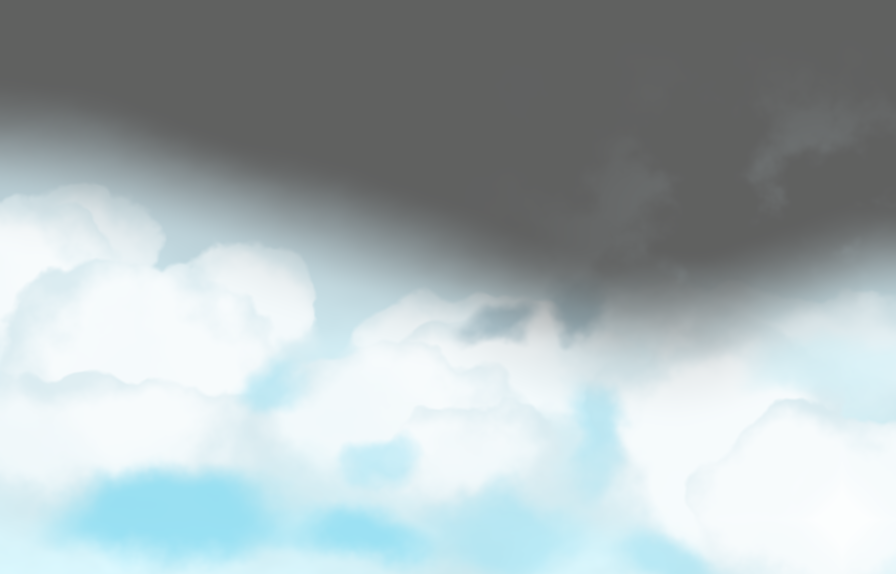
Reproduce this background procedurally as a WebGL 1 fragment shader.

```glsl
precision highp float;
// A storm bank of flat grey lowering over bright cumulus and pale cyan sky.
// Clouds are noise-warped ellipses with crisp crowns and soft bases; blue
// pools open between them, and a curved grey veil is laid over the top.
uniform vec2 u_resolution;

const vec3 SKY_HIGH = vec3(0.77, 0.86, 0.89);
const vec3 SKY_LOW = vec3(0.83, 0.945, 0.97);
const vec3 POOL_BLUE = vec3(0.56, 0.87, 0.95);
const vec3 SLATE_BLUE = vec3(0.58, 0.71, 0.76);
const vec3 CLOUD_SHADE = vec3(0.85, 0.92, 0.94);
const vec3 CLOUD_LIT = vec3(0.97, 0.985, 0.99);
const vec3 STORM_GREY = vec3(0.377, 0.38, 0.378);
const float CROWN_EDGE = 0.006;
const float BASE_EDGE = 0.085;
const float WARP = 0.13;
const float VEIL_HALF = 0.105;
const float HAZE = 0.20;

float hash(vec2 p) {
  return fract(sin(dot(p, vec2(127.1, 311.7))) * 43758.55);
}

float noise(vec2 p) {
  vec2 i = floor(p), f = fract(p);
  f = f * f * (3.0 - 2.0 * f);
  return mix(mix(hash(i), hash(i + vec2(1.0, 0.0)), f.x),
             mix(hash(i + vec2(0.0, 1.0)), hash(i + 1.0), f.x), f.y);
}

float fbm(vec2 p) {
  float sum = 0.0, amp = 0.52;
  for (int i = 0; i < 5; i++) {
    sum += amp * noise(p);
    p = mat2(1.6, 1.2, -1.2, 1.6) * p + 7.3;
    amp *= 0.5;
  }
  return sum;
}

// Lays one billow: hard at its crown, melting away below its centre.
void addCloud(inout vec3 col, vec2 p, vec2 centre, vec2 radius, float grain, float opacity) {
  vec2 q = (p - centre) / radius;
  float depth = (1.0 - length(q)) * min(radius.x, radius.y);
  float soft = mix(CROWN_EDGE, BASE_EDGE, smoothstep(0.1, -0.8, q.y));
  float lit = smoothstep(-0.02, 0.07, depth + (grain - 0.5) * 0.13);
  float cover = smoothstep(-soft, soft, depth) * opacity;
  col = mix(col, mix(CLOUD_SHADE, CLOUD_LIT, lit), cover);
}

// Opens a ragged patch of colour between the clouds.
void addPool(inout vec3 col, vec2 p, vec2 centre, vec2 radius, vec3 tint, float amount) {
  float reach = length((p - centre) / radius);
  col = mix(col, tint, amount * smoothstep(1.15, 0.35, reach));
}

void main() {
  vec2 p = gl_FragCoord.xy / u_resolution.y;
  float u = gl_FragCoord.x / u_resolution.x;
  float grain = fbm(p * 9.0 + 3.0);
  float wisp = fbm(p * vec2(5.0, 8.0) + 21.0);
  vec2 w = p + WARP * (vec2(fbm(p * 8.0), fbm(p * 8.0 + 15.0)) - 0.5);

  // Sky, faintly mottled
  vec3 col = mix(SKY_LOW, SKY_HIGH, smoothstep(0.2, 0.65, p.y));
  col += 0.10 * (wisp - 0.5);

  // Left cumulus stack
  addCloud(col, w, vec2(0.14, 0.53), vec2(0.14, 0.145), grain, 0.75);
  addCloud(col, w, vec2(0.06, 0.48), vec2(0.165, 0.15), grain, 0.95);
  addCloud(col, w, vec2(0.40, 0.44), vec2(0.12, 0.13), grain, 0.9);
  addCloud(col, w, vec2(0.23, 0.36), vec2(0.25, 0.17), grain, 0.95);
  addCloud(col, w, vec2(0.14, 0.25), vec2(0.38, 0.12), grain, 0.8);

  // Central bank
  addCloud(col, w, vec2(0.82, 0.44), vec2(0.11, 0.055), grain, 0.65);
  addCloud(col, w, vec2(0.71, 0.40), vec2(0.13, 0.09), grain, 0.85);
  addCloud(col, w, vec2(0.89, 0.33), vec2(0.22, 0.13), grain, 0.9);
  addCloud(col, w, vec2(0.66, 0.28), vec2(0.22, 0.11), grain, 0.85);
  addCloud(col, w, vec2(0.82, 0.20), vec2(0.14, 0.08), grain, 0.8);

  // Right bank
  addCloud(col, w, vec2(1.36, 0.39), vec2(0.38, 0.11), grain, 0.6);
  addCloud(col, w, vec2(1.25, 0.24), vec2(0.24, 0.21), grain, 0.95);
  addCloud(col, w, vec2(1.43, 0.12), vec2(0.22, 0.17), grain, 0.95);

  // Blue openings low down, slate ones under the storm
  addPool(col, w, vec2(0.30, 0.10), vec2(0.26, 0.10), POOL_BLUE, 0.85);
  addPool(col, w, vec2(0.63, 0.07), vec2(0.13, 0.08), POOL_BLUE, 0.8);
  addPool(col, w, vec2(0.88, 0.08), vec2(0.16, 0.09), POOL_BLUE, 0.4);
  addPool(col, w, vec2(1.13, 0.03), vec2(0.10, 0.06), POOL_BLUE, 0.4);
  addPool(col, w, vec2(0.68, 0.20), vec2(0.08, 0.04), POOL_BLUE, 0.4);
  addPool(col, w, vec2(0.47, 0.33), vec2(0.08, 0.05), POOL_BLUE, 0.4);
  addPool(col, w, vec2(1.03, 0.25), vec2(0.06, 0.11), POOL_BLUE, 0.4);
  addPool(col, w, vec2(0.87, 0.43), vec2(0.08, 0.045), SLATE_BLUE, 0.75);
  addPool(col, w, vec2(1.01, 0.46), vec2(0.06, 0.05), SLATE_BLUE, 0.75);
  addPool(col, w, vec2(1.44, 0.36), vec2(0.17, 0.06), SKY_LOW, 0.6);

  // Soft four-rayed gleam at lower right
  vec2 g = abs(p - vec2(1.467, 0.095));
  float gleam = exp(-g.x * 90.0 - g.y * 14.0) + exp(-g.y * 90.0 - g.x * 14.0);
  col = mix(col, vec3(1.0), clamp(gleam + exp(-dot(g, g) * 300.0), 0.0, 1.0) * 0.7);

  // Storm veil: its lower rim sinks rightward, then lifts at the far edge
  float rim = 0.76 - 0.31 * smoothstep(-0.05, 0.8, u) + 0.11 * smoothstep(0.74, 1.0, u);
  float above = p.y - rim + (wisp - 0.5) * 0.05;
  float veil = smoothstep(-VEIL_HALF, VEIL_HALF, above);
  veil = 1.0 - (1.0 - veil) * (1.0 - HAZE * smoothstep(-0.2, 0.0, above));

  // Thin wisps showing through on the right
  float thin = smoothstep(0.5, 0.78, grain) * smoothstep(0.5, 1.0, u);
  veil -= 0.22 * thin * smoothstep(0.95, 0.6, p.y) * veil;
  col = mix(col, STORM_GREY, veil);
  gl_FragColor = vec4(clamp(col, 0.0, 1.0), 1.0);
}
```
